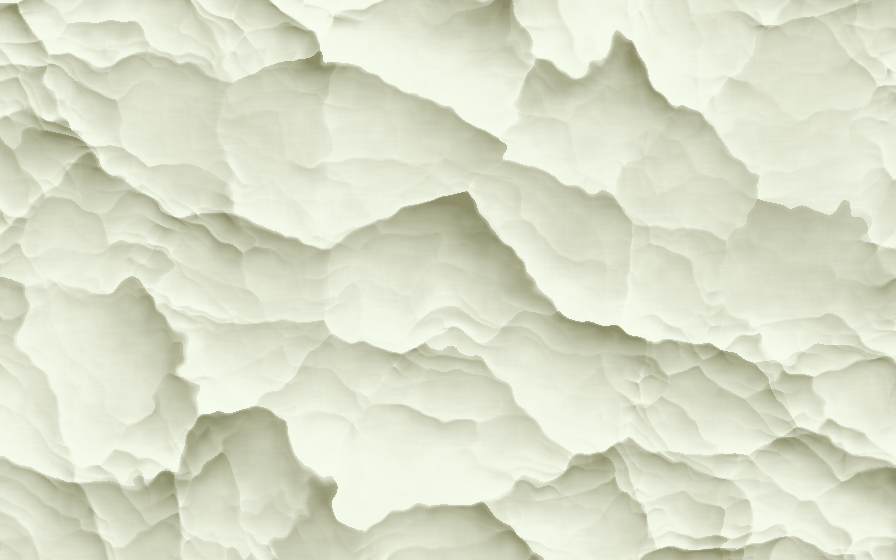
A WebGL 1 fragment shader for this texture:

```glsl
precision highp float;
uniform vec2 u_resolution;

#define FACET_SCALE vec2(3.9, 4.7)
#define SHADOW_DIR vec2(0.37, 0.93)
#define SHADOW_DEPTH 0.215
#define SHADOW_WIDTH 0.23
#define GLOW_HEIGHT 0.07
#define RIDGE_HEIGHT 0.06
#define TILT 0.055
#define WEAVE 0.022
#define BASE_TONE -0.022
#define PAPER_LIGHT vec3(0.92, 0.94, 0.87)
#define TONE_TINT vec3(1.0, 1.05, 1.25)

float hash(vec2 p) {
  vec3 q = fract(p.xyx * vec3(0.1031, 0.1030, 0.0973));
  q += dot(q, q.yzx + 33.33);
  return fract((q.x + q.y) * q.z);
}

vec2 hash2(vec2 p) {
  return vec2(hash(p), hash(p + 57.3));
}

float noise(vec2 p) {
  vec2 i = floor(p), f = fract(p);
  f = f * f * (3.0 - 2.0 * f);
  return mix(mix(hash(i), hash(i + vec2(1.0, 0.0)), f.x),
             mix(hash(i + vec2(0.0, 1.0)), hash(i + 1.0), f.x), f.y);
}

vec2 noise2(vec2 p) {
  return vec2(noise(p), noise(p + 41.7)) - 0.5;
}

float fbm(vec2 p) {
  float sum = 0.0, amp = 0.5;
  for (int i = 0; i < 4; i++) {
    sum += amp * noise(p);
    p = mat2(1.6, 1.2, -1.2, 1.6) * p + 9.1;
    amp *= 0.5;
  }
  return sum;
}

// Folded facets: x is the relief shading, y the distance to the nearest crease
vec2 facets(vec2 p, float blur) {
  vec2 cell = floor(p), f = fract(p);
  vec2 home = vec2(0.0), toHome = vec2(0.0);
  float nearest = 9.0;
  for (int y = -1; y <= 1; y++) {
    for (int x = -1; x <= 1; x++) {
      vec2 g = vec2(float(x), float(y));
      vec2 r = g + 0.06 + 0.88 * hash2(cell + g) - f;
      if (dot(r, r) < nearest) {
        nearest = dot(r, r);
        home = g;
        toHome = r;
      }
    }
  }

  // Each facet leans its own way
  vec2 lean = hash2(cell + home + 13.0) - 0.5;
  float shade = TILT * (dot(toHome, lean) * 1.6 + lean.x * 0.7);
  float crease = 9.0;
  float fade = 0.45 + 1.0 * noise(p * 1.7 + 5.0);
  for (int y = -2; y <= 2; y++) {
    for (int x = -2; x <= 2; x++) {
      vec2 g = home + vec2(float(x), float(y));
      vec2 r = g + 0.06 + 0.88 * hash2(cell + g) - f;
      vec2 across = r - toHome;
      if (dot(across, across) > 0.0001) {
        vec2 n = normalize(across);
        float d = dot(0.5 * (toHome + r), n);
        float pick = hash(2.0 * cell + home + g + 3.0);
        float fold = fade * mix(0.12, 1.0, pick);
        float facing = dot(n, SHADOW_DIR);
        float shadow = SHADOW_DEPTH * max(facing, 0.0) * exp(-d / SHADOW_WIDTH);
        float glow = GLOW_HEIGHT * max(-facing, 0.0) * exp(-d / 0.3);
        shade += fold * (glow - shadow) * smoothstep(0.0, blur, d);
        shade += fold * RIDGE_HEIGHT * exp(-d / (blur * 0.9));
        crease = min(crease, d);
      }
    }
  }
  return vec2(shade, crease);
}

void main() {
  vec2 p = gl_FragCoord.xy / u_resolution.y + vec2(3.0, 7.0);

  // Bend the folds, then roughen them
  vec2 q = p + 0.16 * noise2(p * 3.5) + 0.04 * noise2(p * 13.0)
             + 0.014 * noise2(p * 42.0);

  // Large folds, partial wrinkles, and crumbs along the creases
  vec2 large = facets(q * FACET_SCALE, 0.03);
  vec2 medium = facets(q * FACET_SCALE * 2.1 + 17.0, 0.05);
  vec2 small = facets(q * FACET_SCALE * 5.3 + 31.0, 0.11);
  float wrinkled = smoothstep(0.35, 0.75, noise(p * 4.5 + 2.0));
  float tone = BASE_TONE + large.x;
  tone += medium.x * mix(0.14, 0.62, wrinkled);
  tone += small.x * (0.05 + 0.45 * exp(-large.y * 11.0) * (0.3 + wrinkled));

  // Soft undulation and linen threads
  tone += 0.07 * (fbm(p * 3.0 + 4.0) - 0.47);
  tone += 0.025 * (fbm(p * 19.0) - 0.47);
  float threads = noise(p * vec2(34.0, 230.0)) + 0.6 * noise(p * vec2(230.0, 40.0));
  tone += WEAVE * (threads - 0.8) * 0.6;

  // Highlights saturate softly
  float lift = max(tone, 0.0);
  tone = min(tone, 0.0) + lift / (1.0 + lift * 16.0);
  tone = max(tone, -0.36);
  gl_FragColor = vec4(PAPER_LIGHT + tone * TONE_TINT, 1.0);
}
```
